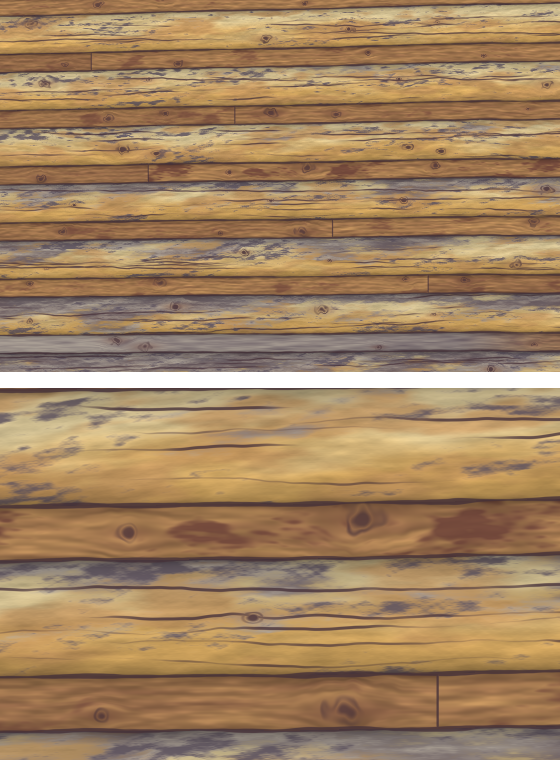
Top, the full canvas; bottom, a detail of the centre.
Reproduce this texture procedurally as a WebGL 1 fragment shader.

```glsl
precision highp float;
// Weathered timber wall: wide rounded logs alternate with narrow, jointed boards.
// Slightly tilted rows are split into strips; each gets warped grain, knots,
// cracks and stains, and the grey weathering deepens towards the bottom.
uniform vec2 u_resolution;

const vec3 GOLD = vec3(0.80, 0.63, 0.36);
const vec3 PALE = vec3(0.83, 0.76, 0.58);
const vec3 TAN = vec3(0.77, 0.58, 0.37);
const vec3 BROWN = vec3(0.56, 0.39, 0.28);
const vec3 RUST = vec3(0.40, 0.24, 0.21);
const vec3 GREY = vec3(0.65, 0.62, 0.59);
const vec3 SLATE = vec3(0.34, 0.30, 0.35);
const vec3 SHADOW = vec3(0.27, 0.19, 0.22);
const float LOG_SHARE = 0.68;   // part of a row taken by the log
const float ROW_HEIGHT = 0.153;

float hash(vec2 p) {
  return fract(sin(dot(p, vec2(127.1, 311.7))) * 4375.85);
}

float noise(vec2 p) {
  vec2 i = floor(p), f = fract(p);
  f = f * f * (3.0 - 2.0 * f);
  return mix(mix(hash(i), hash(i + vec2(1, 0)), f.x),
             mix(hash(i + vec2(0, 1)), hash(i + vec2(1, 1)), f.x), f.y);
}

float fbm(vec2 p) {
  float sum = 0.0, amp = 0.533;
  for (int i = 0; i < 4; i++) {
    sum += amp * noise(p);
    p = p * 2.03 + 17.3;
    amp *= 0.5;
  }
  return sum;
}

// Antialiased line mask from a distance and a half width
float line(float d, float halfWidth, float px) {
  return 1.0 - smoothstep(halfWidth - 0.5 * px, halfWidth + px, abs(d));
}

// Knots of one strip: x = dark wood, y = stain around it, z = grain shift
vec3 knots(vec2 q, float height, float seed) {
  vec3 result = vec3(0.0);
  for (int i = 0; i < 4; i++) {
    vec2 id = vec2(float(i) + 3.0, seed);
    vec2 center = vec2((float(i) + hash(id)) * 0.38, height * (0.2 + 0.6 * hash(id + 31.0)));
    float radius = mix(0.004, 0.012, hash(id + 57.0));
    vec2 delta = q - center;
    float d = length(delta * vec2(0.7, 1.0)) / radius + 0.9 * (noise(q * 110.0 + seed) - 0.5);
    float core = 1.0 - smoothstep(0.2, 0.75, d);
    float rim = (1.0 - smoothstep(0.0, 0.35, abs(d - 0.95))) * noise(q * 80.0 + seed * 3.0);
    vec2 wide = delta * vec2(0.28, 1.0) / radius;
    result.x = max(result.x, max(core, rim));
    result.y = max(result.y, exp(-dot(wide, wide)));
    result.z -= delta.y * 0.75 * exp(-d * d * 0.14);
  }
  return result;
}

// Thin ragged splits along a log, fading in and out
float cracks(vec2 q, float height, float seed, float px) {
  float mask = 0.0;
  for (int i = 0; i < 5; i++) {
    vec2 id = vec2(float(i), seed + 9.0);
    float path = height * (0.1 + 0.8 * hash(id)) + (hash(id + 5.0) - 0.6) * 0.06 * (q.x - 0.7);
    path += 0.014 * (fbm(vec2(q.x * 11.0, seed + float(i) * 7.0)) - 0.5);
    float present = smoothstep(0.4, 0.7, fbm(vec2(q.x * 6.0 + 9.0 * hash(id), seed + float(i) * 3.0)));
    mask = max(mask, present * line(q.y - path, 0.0011 * present, px));
  }
  return mask;
}

vec3 logColor(vec2 q, float t, float row, float u, float px) {
  float seed = row * 2.0 + 1.0, age = max(row, 0.0) / 6.0;
  vec3 knot = knots(q, LOG_SHARE * ROW_HEIGHT, seed);
  vec2 g = vec2(q.x, q.y + knot.z + 0.03 * (noise(vec2(q.x * 2.5, seed)) - 0.5)) + seed * 3.7;
  float grain = fbm(g * vec2(14.0, 150.0));
  float patches = fbm(g * vec2(5.0, 36.0));
  float speck = fbm(g * vec2(45.0, 190.0));
  vec3 color = mix(PALE, GOLD, smoothstep(0.35, 0.95, t * 0.75 + patches * 0.6));
  color = mix(color, TAN * 0.95, 0.7 * smoothstep(0.42, 0.68, fbm(g * vec2(9.0, 48.0) + 40.0)));
  color *= 0.74 + 0.26 * grain + 0.22 * speck;
  // Weathering creeps down from the upper edge, in light and dark streaks
  float worn = age * 1.25 - t * 0.95 - 0.25 * u * age + (patches - 0.5) * 1.5 + (grain + speck - 1.0) * 0.7;
  float streak = fbm(g * vec2(4.0, 60.0) + 61.0);
  vec3 greyWood = mix(SLATE, GREY, smoothstep(0.3, 0.66, grain * 0.35 + streak * 0.4 + speck * 0.25 + 0.1 * (t - 0.4)));
  color = mix(color, greyWood, 0.85 * smoothstep(0.1, 0.65, worn));
  // Broken dark fibres gathered in loose patches
  float smudge = smoothstep(0.56, 0.76, streak * 0.55 + speck * 0.5 + 0.06 * age);
  color = mix(color, SLATE, 0.85 * smudge);
  color = mix(color, BROWN, 0.5 * knot.y);
  color = mix(color, SHADOW, 0.8 * max(knot.x, cracks(q, LOG_SHARE * ROW_HEIGHT, seed, px)));
  return color * (1.05 - 0.2 * pow(abs(2.0 * t - 1.0), 4.0));
}

vec3 boardColor(vec2 q, float t, float row, float side, float u) {
  float seed = row * 2.0 + 40.0 + side * 17.0;
  vec3 knot = knots(q, (1.0 - LOG_SHARE) * ROW_HEIGHT, seed);
  vec2 g = vec2(q.x, q.y + knot.z) + seed * 2.3;
  float grain = fbm(g * vec2(12.0, 150.0));
  float speck = fbm(g * vec2(45.0, 190.0));
  float rings = 0.5 + 0.5 * sin(g.y * 600.0 + 22.0 * fbm(g * vec2(4.0, 18.0)));
  vec3 color = mix(BROWN, TAN, clamp(0.1 + 0.5 * hash(vec2(seed, 2.0)) + 1.2 * (grain - 0.35), 0.0, 1.0));
  color *= 0.84 + 0.28 * speck - 0.1 * rings;
  // Ragged rusty blotches, heaviest on the middle board
  float heavy = side * (1.0 - step(0.5, abs(row - 2.0)));
  float blotch = fbm(g * vec2(13.0, 40.0) + 9.0) + 0.3 * (speck - 0.5) + 0.1 * heavy;
  color = mix(color, RUST, (0.6 + 0.2 * heavy) * smoothstep(0.53, 0.75, blotch));
  // The lowest board is bleached, with a warm right end
  float bleached = step(4.5, row) * (1.0 - 0.75 * smoothstep(0.8, 1.0, u));
  color = mix(color, mix(SLATE, GREY, clamp(0.5 + grain - 0.5 * u, 0.0, 1.0)), 0.92 * bleached);
  color = mix(color, RUST, 0.4 * knot.y);
  color = mix(color, SHADOW, 0.65 * knot.x);
  return color * (0.9 + 0.12 * smoothstep(0.0, 0.3, t));
}

void main() {
  float px = 1.0 / u_resolution.y;
  float u = gl_FragCoord.x / u_resolution.x;
  vec2 p = vec2(gl_FragCoord.x * px, 1.0 - gl_FragCoord.y * px);
  // Tilted rows with uneven edges
  float rowCoord = (p.y - mix(0.043, 0.006, u)) / mix(0.151, 0.156, u);
  rowCoord += 0.05 * (fbm(vec2(p.x * 4.0, 4.0)) - 0.5);
  float row = floor(rowCoord), f = fract(rowCoord);
  bool isLog = f < LOG_SHARE;
  float share = isLog ? LOG_SHARE : 1.0 - LOG_SHARE;
  float t = (isLog ? f : f - LOG_SHARE) / share;
  vec2 q = vec2(p.x, t * share * ROW_HEIGHT);
  // Staggered butt joint of each board row
  float joint = row > 4.5 ? 2.0 : 0.163 + 0.127 * row + 0.16 * sin(2.2 * row);
  vec3 color = isLog ? logColor(q, t, row, u, px) : boardColor(q, t, row, step(joint, u), u);
  float jointLine = isLog ? 0.0 : line((u - joint) * u_resolution.x * px, 0.0008, px);
  // Dark gaps of changing width between strips
  float gap = min(t, 1.0 - t) * share * ROW_HEIGHT;
  float edge = floor(rowCoord + 0.5) * 5.0 + floor(f * 2.0);
  float gapWidth = 0.004 * fbm(vec2(p.x * 22.0, edge)) - 0.0006;
  float seam = max(line(gap, gapWidth, px), jointLine);
  color *= 1.0 - 0.2 * exp(-gap * 200.0);
  gl_FragColor = vec4(mix(color, SHADOW, 0.8 * seam), 1.0);
}
```
